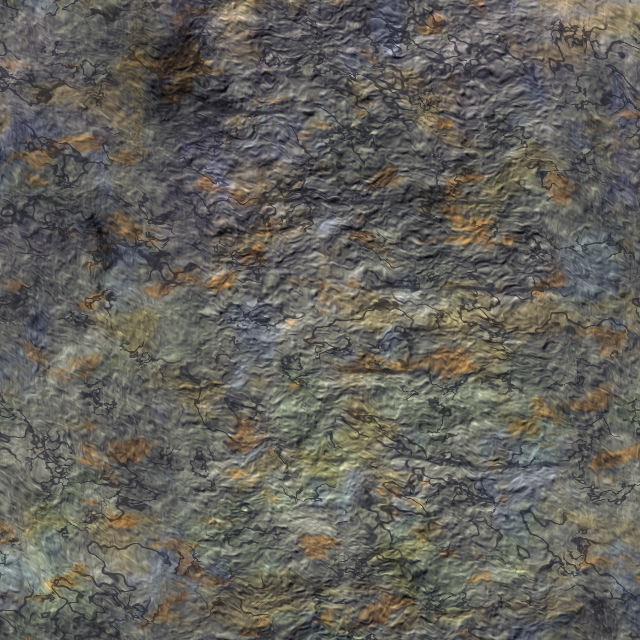
Give the GLSL for this texture, as a WebGL 2 fragment shader.

```glsl
#version 300 es
precision highp float;
// Weathered rock face: chipped strata, dark cracks, ledges and mineral stains.

uniform vec2 u_resolution;
out vec4 fragColor;

float hash(vec2 cell) {
    vec3 q = fract(cell.xyx * vec3(0.1031, 0.1030, 0.0973));
    q += dot(q, q.yzx + 33.33);
    return fract((q.x + q.y) * q.z);
}

float cornerSlope(vec2 cell, vec2 offset) {
    float angle = 6.2832 * hash(cell);
    return dot(vec2(cos(angle), sin(angle)), offset);
}

float gradientNoise(vec2 p) {
    vec2 i = floor(p), f = fract(p);
    vec2 w = f * f * f * (f * (f * 6.0 - 15.0) + 10.0);
    vec2 e = vec2(1.0, 0.0);
    float low = mix(cornerSlope(i, f), cornerSlope(i + e, f - e), w.x);
    float high = mix(cornerSlope(i + e.yx, f - e.yx), cornerSlope(i + 1.0, f - 1.0), w.x);
    return mix(low, high, w.y);
}

float fbm(vec2 p) {
    float sum = 0.0, amp = 1.0;
    for (int i = 0; i < 4; i++) {
        sum += amp * gradientNoise(p);
        p = mat2(1.6, 1.2, -1.2, 1.6) * p + 7.3;
        amp *= 0.55;
    }
    return sum;
}

vec2 rotate(vec2 p, float angle) {
    float c = cos(angle), s = sin(angle);
    return vec2(c * p.x - s * p.y, s * p.x + c * p.y);
}

// Creased octaves: the folds of abs() give chips and seams
float chippedHeight(vec2 p) {
    float sum = 0.0, amp = 1.0;
    for (int i = 0; i < 5; i++) {
        float n = gradientNoise(p);
        sum += amp * (0.5 * n + 0.8 * abs(n));
        p = p * 1.85 + vec2(17.2, 31.7);
        amp *= 0.72;
    }
    return sum;
}

// Level strata blended into steep, slanting slabs
float rockHeight(vec2 p, float slant) {
    float strata = chippedHeight(p * vec2(10.0, 15.0) + 40.0);
    float slabs = chippedHeight(rotate(p, 0.95) * vec2(8.0, 15.0) + 90.0);
    return mix(strata, slabs, slant);
}

// Broken dark seams along the zero lines of a noise field
float cracks(vec2 p, float width, float threshold) {
    float seam = 1.0 - smoothstep(0.2 * width, width, abs(fbm(p)));
    return seam * smoothstep(threshold, threshold + 0.2, gradientNoise(p * 0.6 + 53.0));
}

float blob(vec2 p, vec2 centre, vec2 radius) {
    vec2 d = (p - centre) / radius;
    return exp(-dot(d, d));
}

// Long level ledges: x is the shadow line, y the lit lip beneath it
vec2 ledges(vec2 p) {
    vec2 result = vec2(0.0);
    for (int i = 0; i < 5; i++) {
        float id = float(i);
        float wobble = 0.012 * fbm(vec2(p.x * 7.0, id * 9.1));
        float d = p.y - (0.285 + 0.135 * id + wobble - 0.03 * (p.x - 0.5));
        float centre = 0.45 + 0.3 * hash(vec2(id, 4.0));
        float reach = 1.0 - smoothstep(0.12, 0.28, abs(p.x - centre));
        reach *= smoothstep(-0.25, 0.1, gradientNoise(vec2(p.x * 13.0, id * 5.7)));
        float shadow = 1.0 - smoothstep(0.001, 0.005, abs(d));
        float lip = 1.0 - smoothstep(0.0, 0.009, abs(d + 0.011));
        result = max(result, reach * vec2(shadow, lip));
    }
    return result;
}

void main() {
    vec2 uv = gl_FragCoord.xy / u_resolution.y;
    vec2 warp = vec2(fbm(uv * 9.0 + 3.0), fbm(uv * 9.0 + 27.0));
    vec2 p = uv + 0.014 * warp;
    vec2 soft = uv + 0.07 * warp;

    // Relief lit from the upper left
    float side = 1.0 - smoothstep(0.22, 0.36, soft.x) + smoothstep(0.82, 0.92, soft.x);
    float slant = clamp(0.85 * side + 0.5 * gradientNoise(uv * 4.0 + 11.0), 0.0, 1.0);
    vec2 light = 0.002 * normalize(vec2(-0.5, 0.85));
    float shaded = rockHeight(p - light, slant);
    float facing = rockHeight(p + light, slant);
    float lum = 0.425 + 0.85 * (shaded - facing) + 0.16 * (0.5 * (shaded + facing) - 0.48);

    // Broad light and dark areas
    float lower = 1.0 - smoothstep(0.28, 0.55, soft.y);
    float foot = 1.0 - smoothstep(0.02, 0.14, soft.y);
    float paleCorner = blob(soft, vec2(0.95, 0.97), vec2(0.1, 0.08));
    float hollow = blob(soft, vec2(0.28, 0.9), vec2(0.055, 0.13));
    float wedge = blob(rotate(soft - vec2(0.16, 0.6), -0.25), vec2(0.0), vec2(0.018, 0.07));
    lum += 0.13 * fbm(uv * 5.0 + 61.0) + 0.06 * lower - 0.09 * foot - 0.03;
    lum += 0.05 * gradientNoise(p * vec2(38.0, 6.0)) + 0.15 * paleCorner;
    lum -= 0.17 * hollow + 0.2 * wedge;

    // Cracks and ledges
    vec2 ledge = ledges(uv + 0.004 * warp);
    float seams = max(cracks(rotate(p, 0.5) * vec2(9.0, 14.0), 0.07, 0.0),
                      cracks(p * vec2(22.0, 30.0) + 19.0, 0.12, 0.05));
    lum += 0.1 * ledge.y;
    lum = mix(lum, 0.13, 0.65 * max(seams, ledge.x));
    lum = clamp(lum, 0.05, 0.88);

    // Mineral tints: cool in shade, warm in light, with scattered stains
    vec3 tint = mix(vec3(0.97, 0.98, 1.08), vec3(1.02, 1.02, 0.94), smoothstep(0.15, 0.5, lum));
    float violet = smoothstep(0.45, 0.65, soft.y) * smoothstep(-0.3, 0.3, fbm(uv * 4.0 + 8.0));
    float moss = smoothstep(-0.1, 0.4, fbm(p * 7.0 + 33.0)) * (0.4 + 0.6 * lower);
    float column = blob(soft, vec2(0.215, 0.86), vec2(0.022, 0.13));
    float ochre = smoothstep(0.08, 0.5, fbm(p * vec2(6.0, 9.0) + 71.0));
    float rust = smoothstep(0.22, 0.55, fbm(p * vec2(9.0, 15.0) + 14.0));
    float bluish = smoothstep(0.15, 0.5, fbm(p * vec2(9.0, 6.0) + 96.0));
    tint *= mix(vec3(1.0), vec3(1.01, 0.97, 1.05), violet);
    tint *= mix(vec3(1.0), vec3(0.97, 1.03, 0.95), moss);
    tint *= mix(vec3(1.0), vec3(1.12, 1.02, 0.80), max(0.8 * ochre, column));
    tint *= mix(vec3(1.0), vec3(1.20, 0.97, 0.74), rust);
    tint *= mix(vec3(1.0), vec3(0.94, 0.99, 1.12), bluish);

    fragColor = vec4(clamp(lum * tint, 0.0, 1.0), 1.0);
}
```
